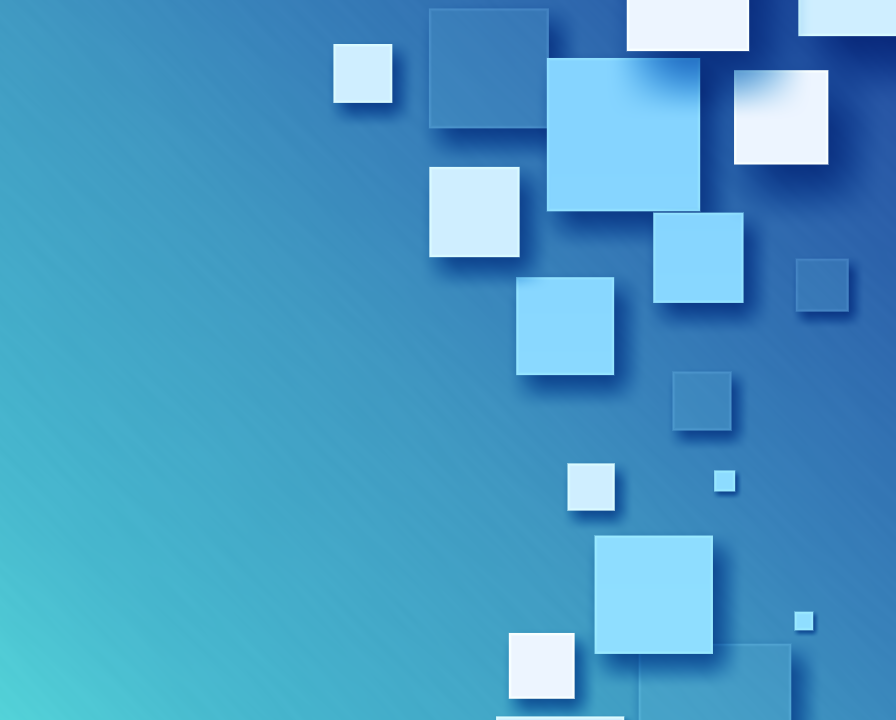
Give the GLSL for this background, as a WebGL 2 fragment shader.

```glsl
#version 300 es
precision highp float;

uniform vec2 u_resolution;
out vec4 fragColor;

// Each card: centre x, centre y, half side, lift above the ground
const vec4 BLUE_CARDS[4] = vec4[](
    vec4(0.679, 0.905, 0.0833, 0.032), vec4(1.142, 0.604, 0.0368, 0.015),
    vec4(0.975, 0.443, 0.041, 0.018), vec4(0.993, 0.0, 0.106, 0.03));

const vec4 SKY_CARDS[6] = vec4[](
    vec4(0.866, 0.813, 0.1065, 0.035), vec4(0.970, 0.642, 0.0627, 0.028),
    vec4(0.785, 0.547, 0.068, 0.03), vec4(0.908, 0.174, 0.0822, 0.03),
    vec4(1.0065, 0.332, 0.0146, 0.007), vec4(1.1165, 0.1375, 0.013, 0.006));

const vec4 PALE_CARDS[8] = vec4[](
    vec4(0.504, 0.898, 0.0409, 0.022), vec4(0.659, 0.7055, 0.0627, 0.03),
    vec4(1.193, 1.034, 0.0842, 0.06), vec4(1.085, 0.837, 0.0655, 0.055),
    vec4(0.9555, 1.014, 0.085, 0.06), vec4(0.821, 0.3236, 0.0328, 0.018),
    vec4(0.7524, 0.0752, 0.0457, 0.022), vec4(0.778, -0.084, 0.089, 0.01));

vec2 hashGradient(vec2 cell) {
    float angle = 6.2832 * fract(sin(dot(cell, vec2(127.1, 311.7))) * 43758.5);
    return vec2(cos(angle), sin(angle));
}

float gradientNoise(vec2 p) {
    vec2 i = floor(p), f = fract(p);
    vec2 u = f * f * f * (f * (f * 6.0 - 15.0) + 10.0);
    vec2 e = vec2(1.0, 0.0);
    float low = mix(dot(hashGradient(i), f), dot(hashGradient(i + e), f - e), u.x);
    float high = mix(dot(hashGradient(i + e.yx), f - e.yx),
                     dot(hashGradient(i + 1.0), f - 1.0), u.x);
    return mix(low, high, u.y);
}

// Diagonal ramp from turquoise to deep blue with faint streaks
vec3 background(vec2 p) {
    float t = (p.x + p.y) / 2.243;
    vec3 color = mix(vec3(0.34, 0.86, 0.86), vec3(0.27, 0.70, 0.80), smoothstep(-0.1, 0.23, t));
    color = mix(color, vec3(0.25, 0.60, 0.76), clamp((t - 0.2) / 0.25, 0.0, 1.0));
    color = mix(color, vec3(0.22, 0.51, 0.73), clamp((t - 0.45) / 0.15, 0.0, 1.0));
    color = mix(color, vec3(0.14, 0.30, 0.63), clamp((t - 0.6) / 0.4, 0.0, 1.0));
    return color + 0.01 * gradientNoise(vec2(p.x + p.y, p.x - p.y) * vec2(70.0, 6.0));
}

// Soft multiplied shadow, then the square with a thin bright rim
vec3 drawCard(vec3 under, vec2 p, vec4 card, vec3 tint) {
    vec2 q = abs(p - card.xy - card.w * vec2(0.5, -0.65));
    vec2 soft = smoothstep(vec2(-card.w), vec2(card.w), card.z - q);
    vec3 color = under * pow(vec3(0.22, 0.48, 0.74), vec3(soft.x * soft.y));

    vec2 side = abs(p - card.xy) - card.z;
    float edge = max(side.x, side.y);
    float rim = 0.05 * smoothstep(-0.005, -0.001, edge);
    float cover = clamp(0.5 - edge * u_resolution.y, 0.0, 1.0);
    return mix(color, min(tint + rim, 1.0), cover);
}

void main() {
    vec2 p = gl_FragCoord.xy / u_resolution.y;
    vec3 ground = background(p);
    vec3 color = ground;

    // Lowest layer: cards a little lighter than the ground
    vec3 blue = mix(ground, vec3(0.40, 0.75, 0.88), 0.15);
    for (int i = 0; i < 4; i++) color = drawCard(color, p, BLUE_CARDS[i], blue);

    // Middle layer: sky blue
    vec3 sky = mix(vec3(0.56, 0.87, 1.0), vec3(0.52, 0.83, 1.0), smoothstep(0.1, 0.9, p.y));
    for (int i = 0; i < 6; i++) color = drawCard(color, p, SKY_CARDS[i], sky);

    // Top layer: nearly white
    for (int i = 0; i < 8; i++) {
        float whiteness = i == 3 || i == 4 || i == 6 ? 1.0 : 0.0;
        vec3 pale = mix(vec3(0.81, 0.935, 1.0), vec3(0.93, 0.96, 1.0), whiteness);
        color = drawCard(color, p, PALE_CARDS[i], pale);
    }

    fragColor = vec4(clamp(color, 0.0, 1.0), 1.0);
}
```
